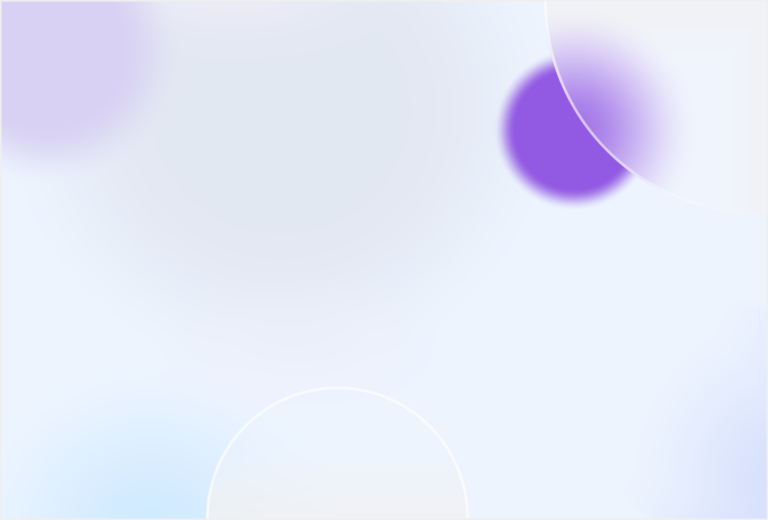
This background is drawn by a WebGL 2 fragment shader. Its source:

```glsl
#version 300 es
precision highp float;
// Pale blue backdrop with soft colour glows, a violet disc and frosted glass circles.

uniform vec2 u_resolution;
out vec4 outColor;

// Lengths are fractions of the canvas height.
const vec3 BASE = vec3(0.928, 0.957, 0.998);
const vec3 GREY = vec3(0.888, 0.908, 0.950);
const vec3 LILAC = vec3(0.850, 0.820, 0.952);
const vec3 MIST = vec3(0.930, 0.925, 0.968);
const vec3 SKY = vec3(0.815, 0.918, 1.000);
const vec3 PERIWINKLE = vec3(0.815, 0.855, 0.985);
const vec3 VIOLET = vec3(0.573, 0.350, 0.890);
const vec3 GLASS = vec3(0.943, 0.957, 0.992);
const vec3 CREAM = vec3(0.945, 0.945, 0.948);
const vec3 FRAME = vec3(0.930, 0.937, 0.940);

const vec2 GREY_POS = vec2(0.54, 0.79);
const vec2 GREY_SIZE = vec2(0.56, 0.54);
const vec2 SKY_POS = vec2(0.29, -0.02);
const vec2 SKY_SIZE = vec2(0.38, 0.34);
const vec2 LILAC_POS = vec2(0.087, 0.904);
const float LILAC_RADIUS = 0.206;
const float LILAC_BLUR = 0.060;
const vec2 VIOLET_POS = vec2(1.104, 0.750);
const float VIOLET_RADIUS = 0.134;
const float VIOLET_BLUR = 0.022;
const float FROSTED_REACH = 0.242;
const vec2 GLASS_POS = vec2(1.455, 0.998);
const float GLASS_RADIUS = 0.4085;
const vec2 RING_POS = vec2(0.649, 0.004);
const float RING_RADIUS = 0.2525;
const vec2 CORNER_POS = vec2(1.387, 0.190);
const float CORNER_RADIUS = 0.235;
const float RIM_WIDTH = 0.005;
const float FRAME_WIDTH = 0.003;

float circle(vec2 p, vec2 center, float radius) {
    return length(p - center) - radius;
}

// Coverage of a shape whose edge is spread by blur on either side.
float fill(float d, float blur) {
    return 1.0 - smoothstep(-blur, blur, d);
}

// Elliptical glow that fades from full at inner to nothing at 1.
float glow(vec2 p, vec2 center, vec2 size, float inner) {
    return 1.0 - smoothstep(inner, 1.0, length((p - center) / size));
}

// Thin line just inside an edge.
float rim(float d, float pixel) {
    float halfWidth = 0.5 * RIM_WIDTH;
    return fill(abs(d + halfWidth) - halfWidth, pixel);
}

vec3 backdrop(vec2 p) {
    vec3 color = mix(BASE, GREY, glow(p, GREY_POS, GREY_SIZE, 0.42));
    float topMist = glow(p, vec2(0.45, 1.03), vec2(0.36, 0.15), 0.1);
    color = mix(color, MIST, 0.85 * topMist);
    color = mix(color, MIST, 0.4 * glow(p, vec2(0.58, 0.33), vec2(0.34, 0.16), 0.0));
    color = mix(color, SKY, glow(p, SKY_POS, SKY_SIZE, 0.0));
    return mix(color, LILAC, fill(circle(p, LILAC_POS, LILAC_RADIUS), LILAC_BLUR));
}

void main() {
    float pixel = 1.0 / u_resolution.y;
    float aspect = u_resolution.x * pixel;
    vec2 p = gl_FragCoord.xy * pixel;
    vec3 color = backdrop(p);

    // Tinted disc in the lower right corner
    float corner = fill(circle(p, CORNER_POS, CORNER_RADIUS), 0.012);
    float cornerShade = smoothstep(-0.13, 0.23, dot(p - CORNER_POS, vec2(0.86, -0.5)));
    float cornerGlow = glow(p, vec2(1.51, 0.07), vec2(0.32, 0.36), 0.0);
    color = mix(color, PERIWINKLE, max(0.8 * corner * cornerShade, 0.75 * cornerGlow));

    // Violet disc
    float violetDist = circle(p, VIOLET_POS, VIOLET_RADIUS);
    color = mix(color, VIOLET, fill(violetDist, VIOLET_BLUR));

    // Frosted glass that diffuses the violet disc behind it
    float glassDist = circle(p, GLASS_POS, GLASS_RADIUS);
    float cream = max(smoothstep(0.86, 1.0, p.y), smoothstep(1.38, 1.48, p.x));
    vec3 glass = mix(GLASS, CREAM, 0.75 * cream);
    float diffused = 1.0 - smoothstep(0.0, FROSTED_REACH, length(p - VIOLET_POS));
    glass = mix(glass, VIOLET, 0.82 * diffused);
    color = mix(color, glass, fill(glassDist, pixel));
    float glassRim = rim(glassDist, pixel) * (1.0 - smoothstep(1.1, 1.46, p.x));
    color = mix(color, vec3(1.0), 0.6 * glassRim);

    // Outlined circle rising from the lower edge
    float ringDist = circle(p, RING_POS, RING_RADIUS);
    vec3 ringTint = mix(CREAM, BASE, smoothstep(0.0, 0.17, p.y));
    color = mix(color, ringTint, fill(ringDist, pixel) * mix(0.85, 0.3, smoothstep(0.0, 0.2, p.y)));
    color = mix(color, vec3(1.0), 0.65 * rim(ringDist, pixel));

    // Hairline frame
    vec2 margin = min(p, vec2(aspect, 1.0) - p);
    float border = fill(min(margin.x, margin.y) - FRAME_WIDTH, 0.5 * pixel);
    color = mix(color, FRAME, border);

    outColor = vec4(color, 1.0);
}
```
